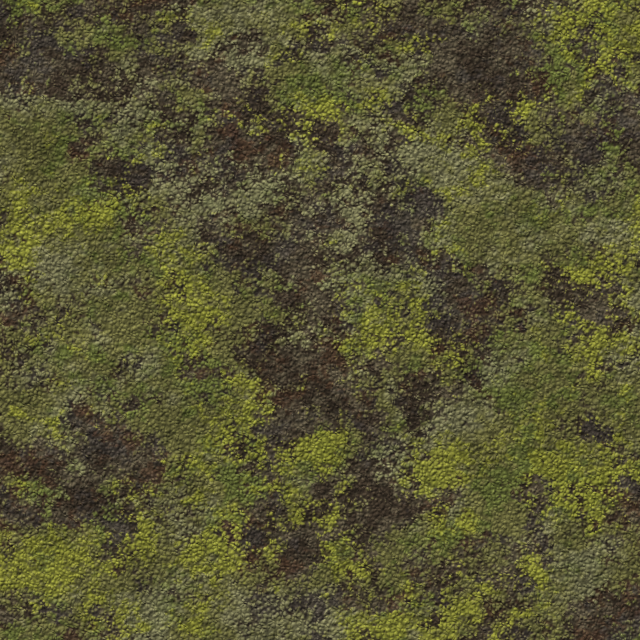
A Shadertoy shader for this texture:

```glsl
// Mossy ground: ragged olive and yellow-green moss over dark, gritty soil.
// Layered noise chooses the cover; cellular crumbs and fine noise form a
// height field that is lit from the upper left.

float hash(vec2 p) {
    vec3 q = fract(vec3(p.xyx) * 0.1031);
    q += dot(q, q.yzx + 33.33);
    return fract((q.x + q.y) * q.z);
}

vec2 hash2(vec2 p) {
    return vec2(hash(p), hash(p + 71.7));
}

float noise(vec2 p) {
    vec2 cell = floor(p), f = fract(p);
    f = f * f * (3.0 - 2.0 * f);
    float low = mix(hash(cell), hash(cell + vec2(1, 0)), f.x);
    float high = mix(hash(cell + vec2(0, 1)), hash(cell + vec2(1, 1)), f.x);
    return mix(low, high, f.y);
}

// Sum of rotated octaves, normalised to 0..1
float fbm(vec2 p, int octaves, float gain) {
    const mat2 turn = mat2(1.6, 1.2, -1.2, 1.6);
    float sum = 0.0, total = 0.0, weight = 1.0;
    for (int i = 0; i < octaves; i++) {
        sum += weight * noise(p);
        total += weight;
        weight *= gain;
        p = turn * p + 17.3;
    }
    return sum / total;
}

// Rounded crumbs of uneven size and height, one per cell
float crumbs(vec2 p) {
    vec2 cell = floor(p);
    float top = 0.0;
    for (int y = -1; y <= 1; y++)
    for (int x = -1; x <= 1; x++) {
        vec2 id = cell + vec2(x, y);
        float size = hash(id + 9.1);
        float d = length(p - id - hash2(id));
        float crumb = 1.0 - smoothstep(0.0, mix(0.5, 0.95, size), d);
        top = max(top, crumb * mix(0.6, 1.0, size));
    }
    return top;
}

float groundHeight(vec2 p) {
    float grain = crumbs(p * 160.0 + 0.6 * noise(p * 110.0));
    float fine = fbm(p * 165.0 + 5.0, 2, 0.9);
    float clump = fbm(p * 38.0 + 8.0, 2, 0.9);
    return 0.35 * grain + 0.42 * fine + 0.23 * clump;
}

// Brown soil with slate and rust stains
vec3 soilColor(vec2 p) {
    const vec3 umber = vec3(0.215, 0.182, 0.145);
    const vec3 dust = vec3(0.330, 0.300, 0.235);
    const vec3 slate = vec3(0.235, 0.220, 0.215);
    const vec3 rust = vec3(0.285, 0.195, 0.140);
    vec3 color = mix(umber, dust, smoothstep(0.38, 0.66, fbm(p * 20.0, 5, 0.9)));
    color = mix(color, slate, 0.5 * smoothstep(0.48, 0.64, fbm(p * 14.0 + 31.0, 5, 0.8)));
    return mix(color, rust, 0.5 * smoothstep(0.54, 0.68, fbm(p * 16.0 + 63.0, 5, 0.8)));
}

// Olive moss with green, yellow and pale lichen patches
vec3 mossColor(vec2 p) {
    const vec3 olive = vec3(0.360, 0.352, 0.205);
    const vec3 green = vec3(0.315, 0.360, 0.165);
    const vec3 yellow = vec3(0.475, 0.480, 0.185);
    const vec3 lichen = vec3(0.430, 0.422, 0.310);
    vec3 color = mix(olive, green, 0.6 * smoothstep(0.48, 0.64, fbm(p * 11.0 + 12.0, 5, 0.8)));
    color = mix(color, lichen, 0.8 * smoothstep(0.44, 0.64, fbm(p * 6.0 + 47.0, 6, 0.8)));
    return mix(color, yellow, 0.85 * smoothstep(0.50, 0.62, fbm(p * 6.5 + 85.0, 7, 0.8)));
}

void mainImage(out vec4 fragColor, in vec2 fragCoord) {
    vec2 uv = fragCoord / iResolution.y;
    vec2 patchUv = uv * vec2(1.0, 1.15);

    // Relief and light
    const vec2 lightStep = vec2(-0.0008, 0.0018);
    float height = groundHeight(uv);
    float slope = height - groundHeight(uv + lightStep);

    // Moss breaks up along the crumbs at its border
    float cover = fbm(patchUv * 6.5 + 3.0, 6, 0.8) + 0.25 * (height - 0.48);
    float moss = smoothstep(0.40, 0.54, cover);
    vec3 color = mix(soilColor(patchUv), mossColor(patchUv), moss);

    // Dark hollows, bright crumbs and slight tonal drift
    float shade = mix(0.60, 1.42, height) + 1.3 * slope;
    shade *= mix(0.90, 1.10, fbm(uv * 14.0 + 22.0, 3, 0.8));
    color *= clamp(shade, 0.3, 1.8);

    // Sparse dry specks
    float speck = smoothstep(0.86, 0.96, noise(uv * 210.0 + 54.0));
    color += vec3(0.10, 0.095, 0.07) * speck * height;

    fragColor = vec4(color, 1.0);
}
```
